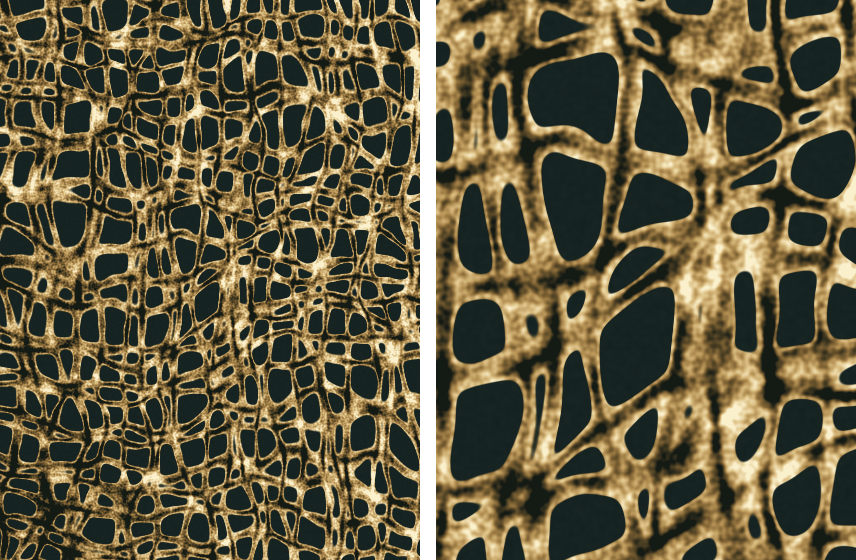
Left, the full canvas; right, a detail of the centre.
Write a Shadertoy shader that draws this texture.

```glsl
// A warped mesh of glowing gold threads around dark rounded holes.
// Two families of wandering lines are blended into one soft distance field;
// its level set cuts the holes, and noise tones the grainy metal between them.

vec2 hash2(vec2 p) {
    p = vec2(dot(p, vec2(127.1, 311.7)), dot(p, vec2(269.5, 183.3)));
    return fract(sin(p) * 43758.55);
}

float gradientDot(vec2 cell, vec2 offset) {
    float angle = 6.2832 * hash2(cell).x;
    return dot(vec2(cos(angle), sin(angle)), offset);
}

float gradientNoise(vec2 p) {
    vec2 i = floor(p), f = fract(p);
    vec2 s = f * f * f * (f * (f * 6.0 - 15.0) + 10.0);
    float low = mix(gradientDot(i, f), gradientDot(i + vec2(1, 0), f - vec2(1, 0)), s.x);
    float high = mix(gradientDot(i + vec2(0, 1), f - vec2(0, 1)),
                     gradientDot(i + vec2(1, 1), f - vec2(1, 1)), s.x);
    return mix(low, high, s.y);
}

// One family of threads: x = summed falloff, y = distance to the nearest core
vec2 threads(float across, float along, float seed, float softness) {
    vec2 result = vec2(0.0, 9.0);
    for (int i = -3; i <= 3; i++) {
        float id = floor(across) + float(i);
        vec2 jitter = hash2(vec2(id, seed)) - 0.5;
        float wander = gradientNoise(vec2(along * 0.28 + jitter.y * 9.0, id * 5.37 + seed));
        float d = abs(across - id - 0.45 * jitter.x - 1.15 * wander);
        result.x += exp((0.08 * jitter.y - sqrt(d * d + 0.003)) / softness);
        result.y = min(result.y, d);
    }
    return result;
}

// Dark shadow through bronze and gold to cream
vec3 goldRamp(float tone) {
    float t = clamp(tone, 0.0, 1.0) * 5.0;
    vec3 c = mix(vec3(0.08, 0.10, 0.08), vec3(0.27, 0.23, 0.13), clamp(t, 0.0, 1.0));
    c = mix(c, vec3(0.49, 0.38, 0.20), clamp(t - 1.0, 0.0, 1.0));
    c = mix(c, vec3(0.71, 0.57, 0.33), clamp(t - 2.0, 0.0, 1.0));
    c = mix(c, vec3(0.87, 0.76, 0.53), clamp(t - 3.0, 0.0, 1.0));
    return mix(c, vec3(0.98, 0.94, 0.80), clamp(t - 4.0, 0.0, 1.0));
}

void mainImage(out vec4 fragColor, in vec2 fragCoord) {
    vec2 p = fragCoord / iResolution.x;

    // Mesh coordinates: broad sway, tighter columns to the right, small wobble
    vec2 sway = vec2(0.07 * gradientNoise(p * 1.7 + 3.3), 0.13 * gradientNoise(p * 1.6 + 8.7));
    vec2 q = p + sway;
    vec2 mesh = 17.0 * vec2(q.x + 0.2 * q.x * q.x, q.y);
    mesh += 0.2 * vec2(gradientNoise(mesh * 0.8 + 21.4), gradientNoise(mesh * 0.8 + 47.9));

    // Soft distance from all threads
    float softness = 0.095;
    vec2 columns = threads(mesh.x, mesh.y, 11.3, softness);
    vec2 rows = threads(mesh.y, mesh.x, 57.6, softness);
    float field = -softness * log(columns.x + rows.x);

    // Thread thickness, swelling into solid patches here and there
    float thickness = 0.165 + 0.11 * gradientNoise(mesh * 1.1 + 5.2)
        + 0.14 * smoothstep(0.2, 0.5, gradientNoise(mesh * 0.35 + 31.7));
    float depth = thickness - field;

    // Thread cores are shadowed in some stretches and lit in others
    float columnCore = exp(-columns.y * columns.y / 0.012);
    float rowCore = exp(-rows.y * rows.y / 0.012);
    float columnLight = 1.5 * gradientNoise(mesh * vec2(0.7, 0.9) + 13.1) - 0.28;
    float rowLight = 1.5 * gradientNoise(mesh * vec2(0.9, 0.7) + 71.5) - 0.24;

    // Metal tone: blotches, ripples and fine grain
    float grain = gradientNoise(p * 190.0) + 0.6 * gradientNoise(p * 95.0 + 4.1);
    float tone = 0.56 + 0.14 * (p.x - 0.5)
        + 0.6 * gradientNoise(mesh * 0.9 + 17.3)
        + 0.5 * gradientNoise(mesh * 2.4 + 63.8)
        + columnLight * columnCore + rowLight * rowCore
        + 0.34 * grain;
    tone -= 0.3 * smoothstep(0.5, 0.0, length(p * vec2(1.0, 0.9)));

    // Thin bright rim around each hole
    float rim = exp(-pow((depth - 0.03) / 0.036, 2.0));
    tone = mix(tone, 0.76 + 0.25 * grain + 0.2 * (tone - 0.5), 0.8 * rim);

    // Holes, with edges smoothed over about one pixel
    float blur = max(0.012, 12.0 / iResolution.x);
    float hole = smoothstep(blur, -blur, depth);
    vec3 holeColor = vec3(0.085, 0.138, 0.132) + 0.012 * grain;
    fragColor = vec4(mix(goldRamp(tone), holeColor, hole), 1.0);
}
```
